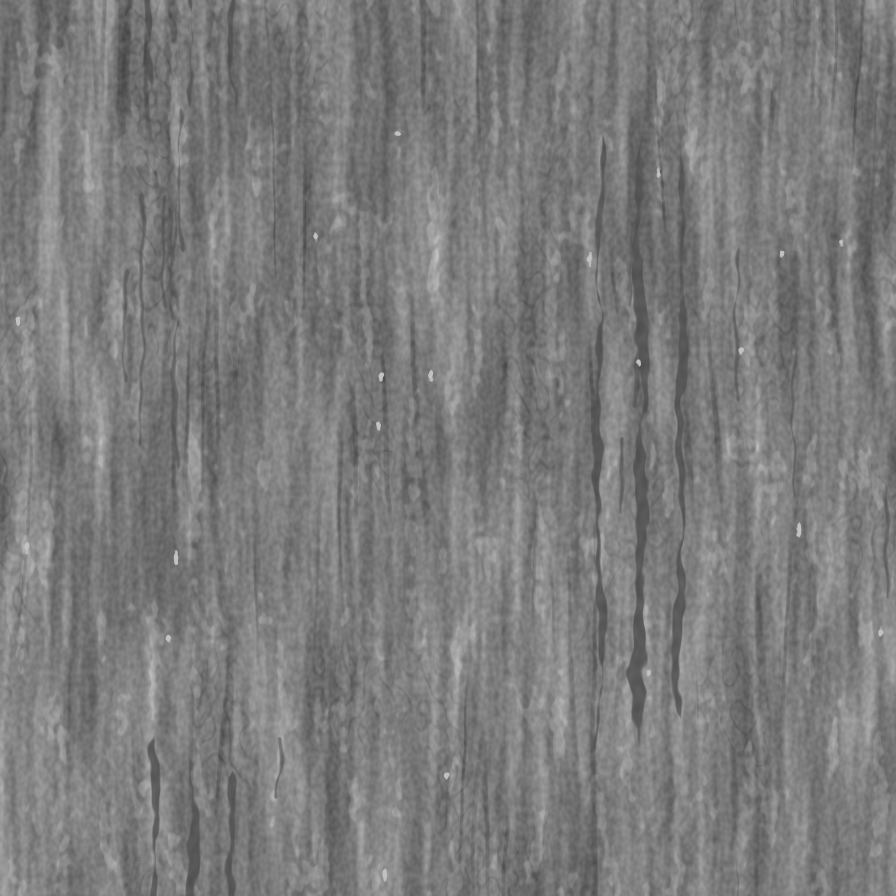
A three.js fragment shader for this texture:

```glsl
// Weathered grey wood: vertical fibres, flaking layers, cracks and dark fissures.
varying vec2 vUv;

const float BASE_TONE = 0.494;
const float FISSURE_TONE = 0.325;
const float CHIP_TONE = 0.76;
const float LAYER_CONTRAST = 0.042;
const float FIBRE_CONTRAST = 0.10;
const float GRAIN_CONTRAST = 0.065;
const float CRACK_DEPTH = 0.085;
const float FLAKE_LIFT = 0.06;
const float FISSURE_WIDTH = 0.0052;
const float EDGE = 0.0015;
const vec2 CHIP_CELLS = vec2(13.0, 9.0);

vec2 hash2(vec2 p) {
  vec3 q = fract(vec3(p.xyx) * vec3(0.1031, 0.1030, 0.0973));
  q += dot(q, q.yzx + 33.33);
  return fract((q.xx + q.yz) * q.zy);
}

vec2 gradient(vec2 cell) {
  float angle = 6.2832 * hash2(cell + 100.0).x;
  return vec2(cos(angle), sin(angle));
}

// Gradient noise, roughly -0.7 to 0.7
float noise(vec2 p) {
  vec2 i = floor(p), f = fract(p);
  vec2 u = f * f * f * (f * (f * 6.0 - 15.0) + 10.0);
  vec2 r = vec2(1.0, 0.0);
  float low = mix(dot(gradient(i), f), dot(gradient(i + r), f - r), u.x);
  float high = mix(dot(gradient(i + r.yx), f - r.yx), dot(gradient(i + 1.0), f - 1.0), u.x);
  return mix(low, high, u.y);
}

// Thin line along the zero contour of a noise field
float crackLine(vec2 p, float width) {
  return 1.0 - smoothstep(width * 0.3, width, abs(noise(p)));
}

// Ragged vertical split, wrapping from top to bottom
float fissure(vec2 p, float x, float middle, float halfLength, float width, float seed) {
  float along = abs(fract(p.y - middle + 0.5) - 0.5) / halfLength;
  float bend = 0.012 * noise(vec2(p.y * 6.0, seed)) + 0.006 * noise(vec2(p.y * 27.0, seed + 5.3));
  float halfWidth = width * (0.7 + 1.3 * noise(vec2(p.y * 11.0, seed + 9.4)));
  halfWidth += width * 0.85 * noise(p * vec2(110.0, 42.0) + seed);
  halfWidth -= 0.016 * smoothstep(0.8, 1.05, along);
  return 1.0 - smoothstep(-EDGE, EDGE, abs(p.x - x - bend) - halfWidth);
}

float allFissures(vec2 p) {
  float dark = 0.0;
  for (int i = 0; i < 3; i++) {
    float k = float(i);
    // Long group on the right, short group on the left
    dark = max(dark, fissure(p, 0.670 + 0.045 * k, 0.51, 0.39 - 0.015 * k,
      FISSURE_WIDTH * (k == 1.0 ? 1.25 : 0.8), 3.7 + 7.3 * k));
    dark = max(dark, fissure(p, 0.167 + 0.046 * k, 0.04 - 0.02 * k, 0.16,
      FISSURE_WIDTH * 0.9, 41.6 + 7.3 * k));
  }
  // Scattered hairline splits, half of them clustered at the left
  for (int i = 0; i < 16; i++) {
    float k = float(i);
    vec2 spot = hash2(vec2(k, 17.0));
    vec2 shape = hash2(vec2(k, 53.0));
    if (i < 7) spot = vec2(0.13, 0.55) + spot * vec2(0.07, 0.28);
    dark = max(dark, 0.75 * fissure(p, spot.x, spot.y, 0.03 + 0.08 * shape.x,
      FISSURE_WIDTH * (0.25 + 0.3 * shape.y), 80.2 + 5.7 * k));
  }
  return dark;
}

// Small pale chips, at most one per cell
float chips(vec2 p) {
  vec2 cell = floor(p * CHIP_CELLS);
  vec2 centre = (cell + 0.2 + 0.6 * hash2(cell)) / CHIP_CELLS;
  vec2 pick = hash2(cell + 31.0);
  vec2 d = (p - centre) / vec2(0.0028, 0.0035 + 0.004 * pick.y);
  float shape = length(d) + 0.8 * noise(p * 190.0);
  return step(0.82, pick.x) * (1.0 - smoothstep(0.6, 1.2, shape));
}

void main() {
  vec2 p = vUv;
  vec2 w = p;
  w.x += 0.012 * noise(p * vec2(5.0, 3.0)) + 0.003 * noise(p * vec2(24.0, 14.0));
  float ragged = noise(p * vec2(120.0, 70.0));
  float tone = BASE_TONE + 0.05 * noise(w * vec2(9.0, 1.6));

  // Overlapping strips with crisp, uneven borders
  for (int i = 0; i < 4; i++) {
    float k = float(i);
    float strip = noise(w * vec2(15.0 + 11.0 * k, 2.2 + 1.3 * k) + 13.7 * k) + 0.10 * ragged;
    tone += LAYER_CONTRAST * (smoothstep(-0.05, 0.22, strip) - 0.4);
  }

  // Fibres and fine grain
  tone += FIBRE_CONTRAST * noise(w * vec2(62.0, 3.5));
  tone += 0.7 * FIBRE_CONTRAST * noise(w * vec2(130.0, 9.0) + 7.7);
  tone += GRAIN_CONTRAST * (noise(p * vec2(210.0, 150.0)) + 0.6 * ragged);

  // Pale flakes
  float flake = noise(w * vec2(42.0, 11.0) + 21.3) + 0.35 * ragged;
  tone += FLAKE_LIFT * smoothstep(0.27, 0.38, flake);

  // Long cracks and faint crazing
  float crackMask = smoothstep(0.0, 0.3, noise(p * vec2(14.0, 4.5) + 4.2));
  tone -= CRACK_DEPTH * crackMask * crackLine(w * vec2(30.0, 1.8) + 9.1, 0.085);
  float crazeMask = smoothstep(0.0, 0.35, noise(p * vec2(12.0, 5.0) + 61.4));
  tone -= 0.5 * CRACK_DEPTH * crazeMask * crackLine(p * vec2(60.0, 34.0) + 2.6, 0.12);

  tone = mix(tone, FISSURE_TONE + 0.05 * ragged, 0.88 * allFissures(p));
  tone = mix(tone, CHIP_TONE, chips(p));
  gl_FragColor = vec4(vec3(tone), 1.0);
}
```
